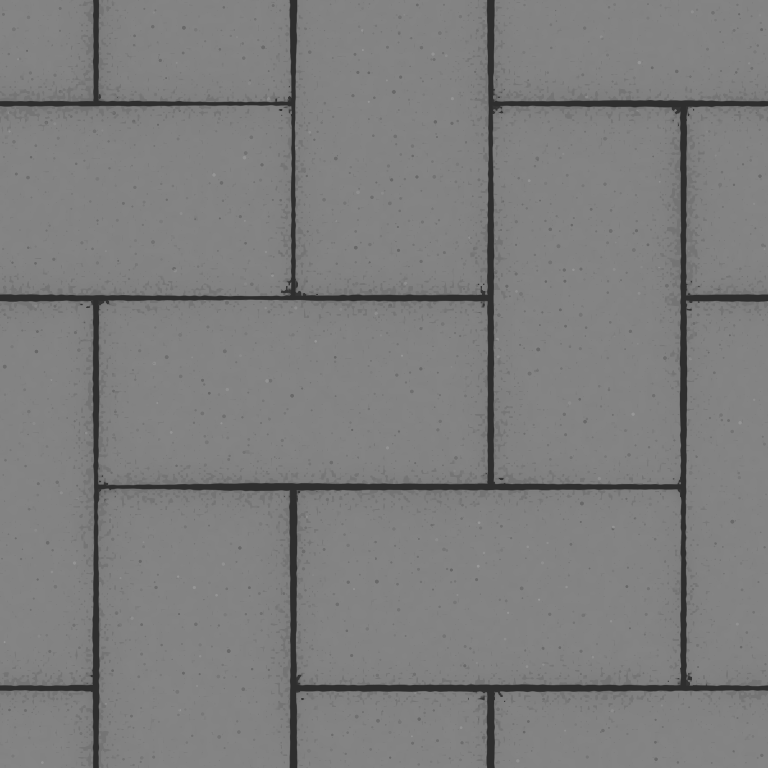
Give the GLSL for this pattern, as a three.js fragment shader.

```glsl
// Grey herringbone paving, four cells across and down, with dark joints, gritty corners and specks.
varying vec2 vUv;

const vec3 STONE = vec3(0.515);
const vec3 SMUDGE = vec3(0.455);
const vec3 DUST = vec3(0.37);
const vec3 JOINT = vec3(0.18);
const vec3 DARK_SPECK = vec3(0.39);
const vec3 LIGHT_SPECK = vec3(0.62);

const vec4 COLUMN_EDGES = vec4(0.125, 0.382, 0.639, 0.890);
const vec4 ROW_EDGES = vec4(0.104, 0.366, 0.612, 0.865);
const float JOINT_HALF = 0.0037;    // mean half width of a joint
const float JOINT_SWELL = 0.0030;   // slow change of width along a joint
const float JOINT_ROUGH = 0.0012;   // ragged outline
const float CORNER_REACH = 0.017;   // falloff of grit from a corner
const float EDGE_REACH = 0.016;     // falloff of smudges from an edge
const float SOFT = 0.0010;          // edge smoothing

float hash(vec2 p) {
  vec3 q = fract(p.xyx * 0.1031);
  q += dot(q, q.yzx + 33.33);
  return fract((q.x + q.y) * q.z);
}

// Value noise with n cells per canvas, seamless at the borders.
float noise(vec2 p, float n) {
  vec2 i = floor(p * n);
  vec2 f = fract(p * n);
  f = f * f * (3.0 - 2.0 * f);
  vec2 a = mod(i, n) + n;
  vec2 b = mod(i + 1.0, n) + n;
  return mix(mix(hash(a), hash(vec2(b.x, a.y)), f.x),
             mix(hash(vec2(a.x, b.y)), hash(b), f.x), f.y);
}

// Index of the last edge below x; -1 lies before the first one.
float cellIndex(float x, vec4 edges) {
  return dot(step(edges, vec4(x)), vec4(1.0)) - 1.0;
}

// Position of edge i, continued past the canvas with period 1.
float edgeAt(float i, vec4 edges) {
  vec4 pick = vec4(equal(vec4(mod(i, 4.0)), vec4(0.0, 1.0, 2.0, 3.0)));
  return floor(i / 4.0) + dot(edges, pick);
}

vec2 gridPoint(vec2 i) {
  return vec2(edgeAt(i.x, COLUMN_EDGES), edgeAt(i.y, ROW_EDGES));
}

// Round dots of varied size and strength, at most one per cell.
float specks(vec2 p, float n, float chance, float radius, float seed) {
  vec2 id = mod(floor(p * n), n) + seed;
  vec2 centre = 0.15 + 0.7 * vec2(hash(id + 11.0), hash(id + 47.0));
  float d = length(fract(p * n) - centre) / n;
  float r = radius * mix(0.5, 1.0, hash(id + 83.0));
  float dot1 = 1.0 - smoothstep(r - SOFT, r + SOFT * 0.5, d);
  return dot1 * step(hash(id), chance) * mix(0.3, 1.0, hash(id + 131.0));
}

void main() {
  vec2 p = vUv;

  // Brick under this point: phases 0 and 1 lie flat, 2 and 3 stand upright.
  vec2 cell = vec2(cellIndex(p.x, COLUMN_EDGES), cellIndex(p.y, ROW_EDGES));
  float phase = mod(cell.x + cell.y - 1.0, 4.0);
  bool flat1 = phase < 1.5;
  vec2 along = flat1 ? vec2(1.0, 0.0) : vec2(0.0, 1.0);
  vec2 first = cell - along * mod(phase, 2.0);
  vec2 toLow = p - gridPoint(first);
  vec2 toHigh = gridPoint(first + 1.0 + along) - p;
  vec2 inset = min(toLow, toHigh);
  float edge = min(inset.x, inset.y);
  vec2 cornerId = mod(first, 4.0) * 2.0 + step(toHigh, toLow);

  // Stone face with faint mottling.
  float fine = noise(p, 300.0);
  float wear = noise(p, 9.0);
  vec3 colour = STONE + 0.008 * (noise(p, 110.0) - 0.5);

  // Specks, thicker in some patches.
  float patchy = mix(0.25, 0.75, noise(p, 7.0));
  colour = mix(colour, DARK_SPECK, 0.9 * specks(p, 36.0, patchy, 0.0028, 3.0));
  colour = mix(colour, DARK_SPECK, 0.6 * specks(p, 61.0, patchy * 0.5, 0.0020, 205.0));
  colour = mix(colour, LIGHT_SPECK, 0.8 * specks(p, 33.0, 0.16, 0.0026, 407.0));

  // Grainy smudges along the edges.
  float smudge = exp(-edge / EDGE_REACH) * mix(0.35, 1.2, wear);
  colour = mix(colour, SMUDGE, 0.6 * smudge);
  colour = mix(colour, SMUDGE, smoothstep(-0.15, 0.15, 0.8 * smudge - fine));

  // Dark grit gathered in the brick corners.
  float grit = exp(-(inset.x + inset.y) / CORNER_REACH) * mix(0.75, 1.35, hash(cornerId + 19.0));
  float grain = mix(fine, noise(p, 170.0), 0.35);
  colour = mix(colour, DUST, 0.45 * smoothstep(0.05, 0.8, grit));
  colour = mix(colour, DUST, smoothstep(-0.06, 0.10, grit * 1.1 - grain));
  colour = mix(colour, JOINT, 0.85 * smoothstep(-0.03, 0.07, grit * 0.9 - grain));

  // Joints of uneven width.
  float halfWidth = JOINT_HALF + JOINT_SWELL * (noise(p, 6.0) - 0.5)
                  + JOINT_ROUGH * (noise(p, 150.0) - 0.5);
  colour = mix(colour, JOINT, 1.0 - smoothstep(halfWidth - SOFT, halfWidth + SOFT, edge));

  gl_FragColor = vec4(colour, 1.0);
}
```
